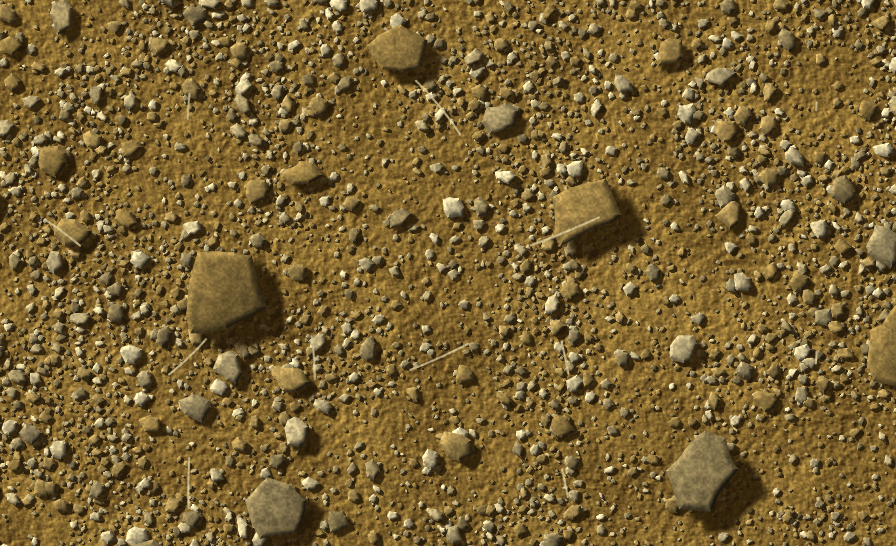
Give the GLSL for this texture, as a Shadertoy shader.

```glsl
// Sunlit gravel: angular stones of many sizes with hard shadows on ochre soil.
#define LIGHT vec2(-0.78, 0.62)
#define SHADOW_COLOR vec3(0.15, 0.10, 0.025)
#define SOIL_DARK vec3(0.27, 0.19, 0.07)
#define SOIL_LIGHT vec3(0.71, 0.57, 0.27)
#define STONE_GREY vec3(0.61, 0.53, 0.34)
#define STONE_PALE vec3(0.98, 0.91, 0.70)
#define STONE_OCHRE vec3(0.67, 0.54, 0.27)
#define SHADOW_LENGTH 0.75
#define ROUGHNESS 0.2
#define FACETS 7

vec3 hash3(vec2 p) {
    vec3 q = fract(p.xyx * vec3(0.1031, 0.1030, 0.0973));
    q += dot(q, q.yxz + 33.33);
    return fract((q.xxy + q.yzz) * q.zyx);
}

float noise(vec2 p) {
    vec2 i = floor(p), f = fract(p);
    f = f * f * (3.0 - 2.0 * f);
    vec2 e = vec2(0.0, 1.0);
    return mix(mix(hash3(i).x, hash3(i + e.yx).x, f.x),
               mix(hash3(i + e.xy).x, hash3(i + e.yy).x, f.x), f.y);
}

float fbm(vec2 p) {
    float sum = 0.0, amp = 0.5;
    for (int i = 0; i < 4; i++) {
        sum += amp * noise(p);
        p = mat2(1.6, 1.2, -1.2, 1.6) * p + 17.0;
        amp *= 0.5;
    }
    return sum;
}

// Irregular polygon: x = signed distance, y = how far the nearest side faces the light
vec2 polygon(vec2 q, float radius, vec3 rnd) {
    float turn = rnd.x * 6.2832;
    mat2 rot = mat2(cos(turn), -sin(turn), sin(turn), cos(turn));
    vec2 light = rot * LIGHT;
    q = rot * q * vec2(1.0, 1.0 + 0.65 * rnd.y);
    vec2 result = vec2(-1e3, 0.0);
    for (int i = 0; i < FACETS; i++) {
        float k = float(i);
        float h = fract(rnd.z * (17.3 + 31.7 * k) + rnd.x * 5.0);
        float angle = (k + 0.8 * h) * 6.2832 / float(FACETS);
        vec2 side = vec2(cos(angle), sin(angle));
        float d = dot(q, side) - radius * (0.72 + 0.3 * fract(h * 7.9));
        if (d > result.x) result = vec2(d, dot(side, light));
    }
    return result;
}

// One layer of scattered stones of similar size, shadows first
void stones(inout vec3 col, vec2 p, float cell, float fill, float pale, float bevelWidth) {
    float px = 1.0 / iResolution.y, shade = 0.0, bestRadius = cell;
    vec2 best = vec2(1e3, 0.0), bestPos = vec2(0.0);
    vec3 bestRnd = vec3(0.0);
    vec2 home = floor(p / cell);
    vec2 wobble = vec2(noise(p * 3.5 / cell), noise(p * 3.5 / cell + 40.0)) - 0.5;
    for (int y = -1; y <= 1; y++)
    for (int x = -1; x <= 1; x++) {
        vec2 id = home + vec2(x, y);
        vec3 place = hash3(id + 311.0 + floor(cell * 9000.0));
        vec3 rnd = hash3(id + 75.0 + floor(cell * 5000.0));
        vec2 center = (id + 0.1 + 0.8 * place.xy) * cell;
        float radius = cell * mix(0.25, 0.52, place.z * place.z);
        vec2 q = p - center;
        float density = fill * mix(0.45, 1.35, smoothstep(0.3, 0.65, noise(center * 6.0)));
        if (fract(rnd.x * 37.0 + rnd.y * 11.0) > density || length(q) > radius * 2.1) continue;
        q += wobble * radius * ROUGHNESS;
        vec2 body = polygon(q, radius, rnd);
        vec2 toLight = LIGHT * radius * SHADOW_LENGTH;
        float s = min(polygon(q + toLight, radius, rnd).x, polygon(q + toLight * 0.5, radius, rnd).x);
        shade = max(shade, smoothstep(0.1, -0.15, s / radius));
        if (body.x < best.x) {
            best = body;
            bestPos = q;
            bestRadius = radius;
            bestRnd = rnd;
        }
    }
    col = mix(col, SHADOW_COLOR, 0.86 * shade);

    // Flat top, bevelled sides and a mottled, chipped surface
    float bevel = smoothstep(-bevelWidth, -0.02, best.x / bestRadius);
    float dome = 0.2 * dot(bestPos, LIGHT) / bestRadius;
    float lit = mix(0.72 + 0.28 * bestRnd.y + dome, 0.68 + 0.52 * best.y, bevel);
    lit *= 0.76 + 0.5 * fbm(p * 75.0 + bestRnd.xy * 50.0);
    vec3 tint = mix(STONE_GREY, STONE_PALE, pale * bestRnd.z);
    tint = mix(tint, STONE_OCHRE, 0.75 * step(0.68, fract(bestRnd.z * 9.0)));
    col = mix(col, tint * lit, 1.0 - smoothstep(-0.7 * px, 0.7 * px, best.x));
}

// Sparse dry stalks, thin bent lines
void stalks(inout vec3 col, vec2 p) {
    float cell = 0.23, px = 1.0 / iResolution.y;
    vec2 id = floor(p / cell);
    vec3 rnd = hash3(id + 901.0);
    vec2 q = p - (id + 0.5) * cell;
    float a = rnd.x * 6.2832;
    q = mat2(cos(a), -sin(a), sin(a), cos(a)) * q;
    q.y += 2.0 * (rnd.z - 0.5) * q.x * q.x;
    q.x -= clamp(q.x, -0.07 * rnd.y, 0.07 * rnd.y);
    float line = 1.0 - smoothstep(0.0015 - 0.5 * px, 0.0015 + px, length(q));
    col = mix(col, STONE_PALE * 0.85, line * step(0.6, rnd.z) * 0.8);
}

void mainImage(out vec4 fragColor, in vec2 fragCoord) {
    vec2 p = fragCoord / iResolution.y;

    // Crumbly soil with relief lit from the upper left
    float relief = fbm(p * 95.0) - fbm((p + LIGHT * 0.005) * 95.0);
    float tone = 0.56 + 1.5 * relief + 0.6 * (fbm(p * 9.0) - 0.47);
    vec3 col = mix(SOIL_DARK, SOIL_LIGHT, clamp(tone, -0.2, 1.15));

    // Grit up to broad slabs
    stones(col, p, 0.0135, 0.52, 0.7, 0.6);
    stones(col, p, 0.024, 0.62, 1.0, 0.6);
    stones(col, p, 0.041, 0.42, 1.0, 0.55);
    stones(col, p, 0.080, 0.13, 0.6, 0.4);
    stones(col, p, 0.190, 0.20, 0.15, 0.2);
    stalks(col, p);

    // Fine grain over everything
    col *= 0.87 + 0.26 * noise(p * 260.0);
    fragColor = vec4(clamp(col, 0.0, 1.0), 1.0);
}
```
